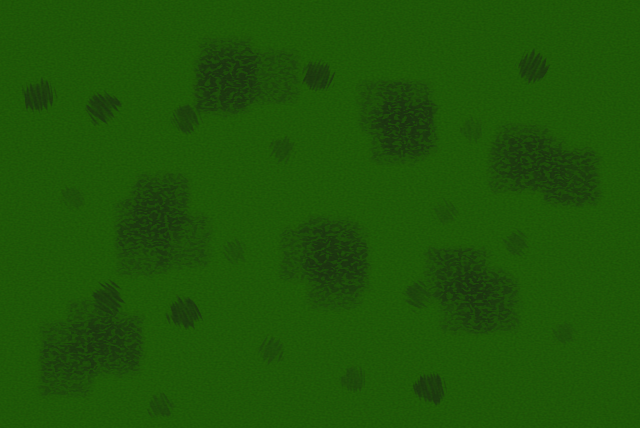
Write a WebGL 2 fragment shader that draws this texture.

```glsl
#version 300 es
precision highp float;
// Green cloth with dark scuffed patches and small hatched smudges.
// Patches are overlapping soft square stamps on a jittered lattice, broken up by
// wrapped gradient noise; smudges sit in the gaps of the same lattice.

uniform vec2 u_resolution;
out vec4 fragColor;

const vec2 TILE = vec2(3.0, 2.0);            // size of one tile in working units
const vec3 GROUND = vec3(0.118, 0.340, 0.027);
const vec3 INK = vec3(0.108, 0.205, 0.062);
const int PATCHES = 7;
const int STAMPS = 5;
const float PATCH_MARGIN = 0.22;
const float PATCH_JITTER = 0.06;
const vec2 STAMP_SPREAD = vec2(0.145, 0.125);
const float STAMP_HALF = 0.125;
const float STAMP_SOFT = 0.025;
const float STAMP_OPACITY = 0.47;
const vec2 MARK_FREQ = vec2(37.0, 70.0);     // whole numbers keep the tile seamless
const vec2 FINE_MARK_FREQ = vec2(61.0, 107.0);
const float GRAIN_PERIOD = 60.0;
const float GRAIN_AMOUNT = 0.07;
const int SPOTS = 3 * PATCHES;
const float SPOT_KEEP = 0.85;
const float SPOT_MARGIN = 0.13;
const float SPOT_JITTER = 0.08;
const vec2 SPOT_RADIUS = vec2(0.050, 0.070);
const vec2 HATCH_FREQ = vec2(13.0, 76.0);
const vec2 NOISE_SHIFT = vec2(0.3137, 0.2171);

vec2 hash2(vec2 cell) {
  uvec2 v = uvec2(ivec2(cell)) * 1664525u + 1013904223u;
  v.x += v.y * 1664525u;
  v.y += v.x * 1664525u;
  v ^= v >> 16u;
  v.x += v.y * 1664525u;
  v.y += v.x * 1664525u;
  v ^= v >> 16u;
  return vec2(v >> 8u) / 16777216.0;
}

float cornerSlope(vec2 cell, vec2 offset, vec2 period) {
  float angle = 6.2832 * hash2(mod(cell, period)).x;
  return dot(vec2(cos(angle), sin(angle)), offset);
}

// Gradient noise that repeats after a whole number of cells.
float noise(vec2 p, vec2 period) {
  vec2 i = floor(p), f = p - i;
  vec2 w = f * f * f * (f * (f * 6.0 - 15.0) + 10.0);
  vec2 e = vec2(1.0, 0.0);
  float low = mix(cornerSlope(i, f, period), cornerSlope(i + e.xy, f - e.xy, period), w.x);
  float high = mix(cornerSlope(i + e.yx, f - e.yx, period), cornerSlope(i + 1.0, f - 1.0, period), w.x);
  return 1.4 * mix(low, high, w.y);
}

float tiledNoise(vec2 p, vec2 freq) {
  return noise((p + NOISE_SHIFT) * freq, TILE * freq);
}

// Slanted noise: whole periods along both tile axes keep it seamless.
float grainNoise(vec2 p, float across, float slant) {
  vec2 t = p / TILE;
  vec2 q = t.x * vec2(across, slant) + t.y * vec2(-slant, across);
  return noise(q * GRAIN_PERIOD + NOISE_SHIFT, vec2(GRAIN_PERIOD));
}

// Shortest offset between two points on the repeating tile.
vec2 wrapOffset(vec2 d) {
  return d - TILE * round(d / TILE);
}

// Evenly spread points, kept a margin away from the tile border.
vec2 latticePoint(float i, vec2 halfStep, float margin) {
  vec2 t = fract((vec2(i, 3.0 * i) + halfStep + 0.5) / float(PATCHES));
  return margin + (TILE - 2.0 * margin) * t;
}

// Density of the overlapping square stamps.
float patchCover(vec2 p) {
  float clear = 1.0;
  for (int i = 0; i < PATCHES; i++) {
    float id = float(i);
    vec2 jitter = PATCH_JITTER * (2.0 * hash2(vec2(id, 101.0)) - 1.0);
    vec2 d = wrapOffset(p - latticePoint(id, vec2(0.0), PATCH_MARGIN) - jitter);
    if (max(abs(d.x), abs(d.y)) > 0.4) continue;
    for (int s = 0; s < STAMPS; s++) {
      vec2 shift = STAMP_SPREAD * (2.0 * hash2(vec2(id, 211.0 + float(s))) - 1.0);
      vec2 q = abs(d - shift) - STAMP_HALF + 0.04;
      float edge = length(max(q, 0.0)) + min(max(q.x, q.y), 0.0) - 0.04;
      clear *= 1.0 - STAMP_OPACITY * (1.0 - smoothstep(-STAMP_SOFT, STAMP_SOFT, edge));
    }
  }
  return 1.0 - clear;
}

// Scratchy, mostly level marks that fill the patches.
float patchInk(vec2 p) {
  vec2 bent = p + 0.012 * vec2(tiledNoise(p, vec2(19.0)), tiledNoise(p, vec2(23.0)));
  float cover = patchCover(bent);
  float n = tiledNoise(bent, MARK_FREQ) + 0.6 * tiledNoise(bent, FINE_MARK_FREQ);
  float mark = smoothstep(-0.28, 0.28, n + 0.5 * cover - 0.29);
  return cover * (0.36 + 0.68 * mark);
}

// Small round smudges drawn with steep strokes.
float spotInk(vec2 p) {
  float ink = 0.0;
  for (int i = 0; i < SPOTS; i++) {
    float id = float(i);
    vec2 place = hash2(vec2(id, 307.0)), look = hash2(vec2(id, 401.0)), pick = hash2(vec2(id, 503.0));
    if (pick.x > SPOT_KEEP) continue;
    int gap = i / PATCHES;                   // three kinds of gap between patches
    vec2 halfStep = gap == 0 ? vec2(0.5, 1.5) : gap == 1 ? vec2(1.0, -0.5) : vec2(1.5, 1.0);
    vec2 center = latticePoint(id, halfStep, SPOT_MARGIN) + SPOT_JITTER * (2.0 * place - 1.0);
    vec2 d = wrapOffset(p - center);
    if (dot(d, d) > 0.03) continue;
    float angle = 1.8 + 1.5 * (look.x - 0.5), c = cos(angle), s = sin(angle);
    vec2 q = vec2(c * d.x + s * d.y, c * d.y - s * d.x);
    float strand = noise(q * HATCH_FREQ + 7.3 * id + 40.0, vec2(256.0));
    float weight = smoothstep(0.0, 0.5, pick.y);
    float radius = mix(SPOT_RADIUS.x, SPOT_RADIUS.y, weight) + 0.03 * strand;
    float disc = 1.0 - smoothstep(-0.018, 0.01, length(q) - radius);
    ink = max(ink, disc * mix(0.3, 0.85, weight) * clamp(0.82 + 0.5 * strand, 0.0, 1.0));
  }
  return ink;
}

void main() {
  vec2 p = gl_FragCoord.xy / u_resolution * TILE;
  float ink = clamp(max(patchInk(p), spotInk(p)), 0.0, 1.0);
  float grain = grainNoise(p, 4.0, 1.0) + 0.5 * grainNoise(p, 3.0, -1.0);
  vec3 color = mix(GROUND, INK, ink) * (1.0 + GRAIN_AMOUNT * grain);
  color.r += 0.014 * grainNoise(p, 4.0, -2.0);
  fragColor = vec4(color, 1.0);
}
```
